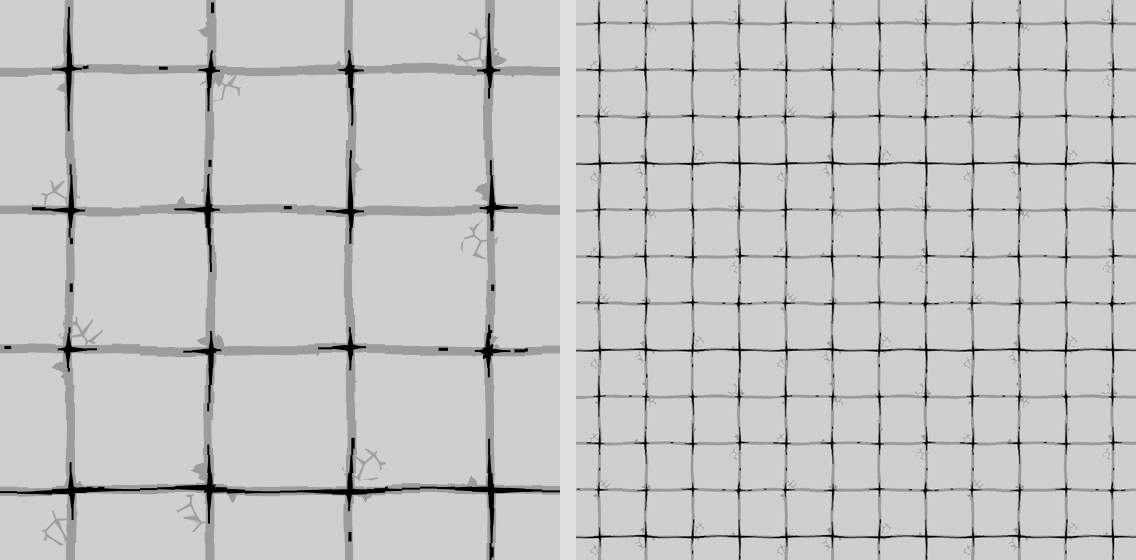
Left, the tile; right, the same tile 3 across and 3 down.
A Shadertoy shader for this texture:

```glsl
// Pale square tiles, four by four, with uneven grey joints, black cracks and chipped edges.

const float TILES = 4.0;
const float TAU = 6.2831853;
const vec3 TILE_COLOR = vec3(0.81);
const vec3 JOINT_COLOR = vec3(0.61);
const vec3 CRACK_COLOR = vec3(0.0);

float hash(vec3 p) {
    p = fract(p * vec3(0.1031, 0.1130, 0.0973) + 0.137);
    p += dot(p, p.yzx + 33.33);
    return fract((p.x + p.y) * p.z);
}

// Coverage of a shape from its signed distance.
float fill(float dist, float pixel) {
    return clamp(0.5 - dist / pixel, 0.0, 1.0);
}

// Small stepped sideways drift of a joint; periodic over the canvas.
float drift(float along, float line) {
    float t = floor(along * 8.0) / 8.0 * TAU / TILES;
    return 0.011 * sin(2.0 * t + line * 2.4) + 0.006 * sin(5.0 * t + line * 4.1);
}

// Joint band whose two edges vary independently in short sections.
float jointBand(float across, float along, float line, float seed) {
    float section = floor(along * 5.0);
    float rough = hash(vec3(section, line, seed + step(0.0, across)));
    return abs(across) - 0.026 - 0.011 * rough;
}

// Short black fragments scattered along a joint.
float fragment(float across, float along, float line, float seed) {
    float slot = floor(along * 9.0);
    float chance = hash(vec3(slot, line, seed));
    float size = mix(0.02, 0.05, hash(vec3(line, slot, seed)));
    float dist = max(abs(across - 0.008) - 0.011, abs(fract(along * 9.0) - 0.5) / 9.0 - size);
    return chance > 0.91 ? dist : 1.0;
}

// Black crack running from a crossing along one of its four arms.
float crackArm(vec2 w, vec2 id, float arm) {
    float angle = arm * TAU / 4.0;
    vec2 dir = vec2(cos(angle), sin(angle));
    float across = dot(w, vec2(-dir.y, dir.x));
    float along = dot(w, dir);
    float vertical = abs(dir.y);
    float h = hash(vec3(id, 20.0 + arm));
    float reach = mix(mix(0.07, 0.36, h * h), mix(0.14, 0.53, h * h), vertical);
    if (id.y < 0.5 && vertical < 0.5 && h > 0.3) reach = 0.53; // most worn row
    across += 0.012 * (hash(vec3(id, 30.0 + arm)) - 0.5);
    float halfWidth = mix(0.020, 0.007, smoothstep(0.0, 0.75, along / reach));
    return max(abs(across) - halfWidth, max(-along, along - reach));
}

// Ragged black blot at a crossing.
float blot(vec2 w, vec2 id) {
    float h = hash(vec3(id, 40.0));
    float a = atan(w.y, w.x);
    float spikes = sin(5.0 * a + h * TAU) * sin(3.0 * a + h * 9.0);
    return length(w) - mix(0.025, 0.047, h * h) * (1.0 + 0.5 * spikes);
}

// Triangular grey chip rising from a joint.
float chip(vec2 w, vec2 id, float seed) {
    float place = mix(-0.3, 0.3, hash(vec3(id, seed)));
    float side = hash(vec3(id, seed + 1.0)) < 0.5 ? -1.0 : 1.0;
    float height = mix(0.02, 0.13, hash(vec3(id, seed + 2.0)));
    float slope = 1.6 + 0.7 * sin(w.x * 70.0);
    return max(abs(w.x - place) * slope + abs(w.y) - height, -w.y * side);
}

// Distance to cellular borders, wrapping over the canvas.
float cellBorder(vec2 p, float period) {
    vec2 id = floor(p);
    vec2 nearest = vec2(9.0);
    for (int j = -1; j <= 1; j++)
    for (int i = -1; i <= 1; i++) {
        vec2 cell = id + vec2(i, j);
        vec2 key = mod(cell, period);
        vec2 site = cell + vec2(hash(vec3(key, 50.0)), hash(vec3(key, 51.0)));
        float d = length(site - p);
        nearest = d < nearest.x ? vec2(d, nearest.x) : vec2(nearest.x, min(nearest.y, d));
    }
    return 0.5 * (nearest.y - nearest.x);
}

// Branching hairlines confined to a patch beside a joint.
float hairline(vec2 p, vec2 w, vec2 id) {
    vec2 center = vec2(hash(vec3(id, 60.0)) - 0.5, hash(vec3(id, 61.0)) - 0.5);
    center = vec2(sign(center.x) * 0.09, center.y * 0.6);
    float radius = hash(vec3(id, 62.0)) < 0.55 ? 0.13 : -1.0;
    vec2 t = p * TAU / TILES;
    float gaps = 0.03 * sin(19.0 * t.x + 7.0 * t.y) * sin(23.0 * t.y - 9.0 * t.x);
    float line = cellBorder(p * 7.0, TILES * 7.0) / 7.0 - 0.006;
    return max(line, length(w - center) - radius + gaps);
}

void mainImage(out vec4 fragColor, in vec2 fragCoord) {
    vec2 p = fragCoord / iResolution.xy * TILES;
    float pixel = TILES / iResolution.y;
    vec2 id = mod(floor(p), TILES);
    // Each cell is centred on a crossing of two joints.
    vec2 w = fract(p) - 0.5 - vec2(drift(p.y, id.x), drift(p.x, id.y + 7.0));

    float grey = min(jointBand(w.x, p.y, id.x, 1.0), jointBand(w.y, p.x, id.y, 5.0));
    grey = min(grey, min(chip(w, id, 10.0), chip(w.yx, id, 14.0)));
    grey = min(grey, hairline(p, w, id));

    float black = min(blot(w, id), fragment(w.x, p.y, id.x, 70.0));
    black = min(black, fragment(w.y, p.x, id.y, 80.0));
    for (int arm = 0; arm < 4; arm++) black = min(black, crackArm(w, id, float(arm)));

    vec3 color = mix(TILE_COLOR, JOINT_COLOR, fill(grey, pixel));
    color = mix(color, CRACK_COLOR, fill(black, pixel));
    fragColor = vec4(color, 1.0);
}
```
